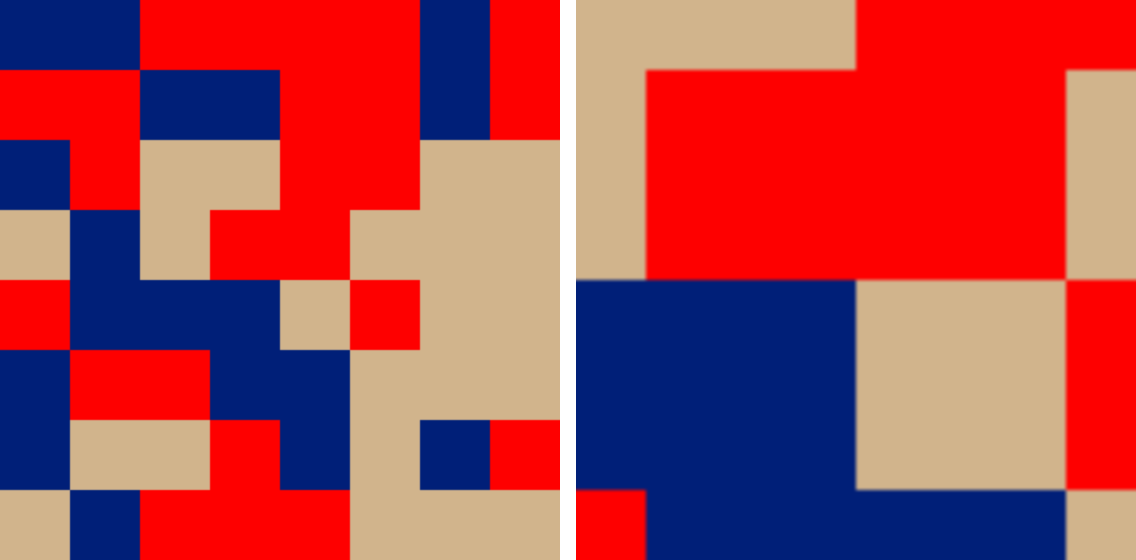
Left, the full canvas; right, a detail of the centre.
A Shadertoy shader for this pattern:

```glsl
// Draws an eight by eight board of flat red, tan and navy squares in random order.

const int GRID = 8;              // squares along each side
const float RED_COUNT = 24.0;    // red squares on the board
const float TAN_COUNT = 22.0;    // tan squares, the rest are navy
const float EDGE_WIDTH = 0.032;  // softness of borders, in squares

const vec3 RED = vec3(0.995, 0.0, 0.0);
const vec3 TAN = vec3(0.82, 0.705, 0.55);
const vec3 NAVY = vec3(0.0, 0.12, 0.47);

// Bijective integer scramble, so no two squares share a value.
uint scramble(uint n) {
    n = (n + 17u) * 0x9E3779B1u;
    n = (n ^ (n >> 15)) * 0x85EBCA6Bu;
    n = (n ^ (n >> 13)) * 0xC2B2AE35u;
    return n ^ (n >> 16);
}

// Position of a square in the shuffled order of all squares.
float shuffledRank(int index) {
    uint own = scramble(uint(index));
    float rank = 0.0;
    for (int i = 0; i < GRID * GRID; i++) {
        rank += scramble(uint(i)) < own ? 1.0 : 0.0;
    }
    return rank;
}

// Dealing colours by rank keeps their shares exact.
vec3 squareColor(ivec2 cell) {
    cell = clamp(cell, ivec2(0), ivec2(GRID - 1));
    float rank = shuffledRank(cell.y * GRID + cell.x);
    if (rank < RED_COUNT) return RED;
    return rank < RED_COUNT + TAN_COUNT ? TAN : NAVY;
}

// Blends the four squares around the nearest grid corner.
vec3 board(vec2 p, vec2 softness) {
    vec2 corner = floor(p + 0.5);
    vec2 blend = smoothstep(-0.5 * softness, 0.5 * softness, p - corner);
    ivec2 cell = ivec2(corner);
    vec3 lower = mix(squareColor(cell - ivec2(1, 1)), squareColor(cell - ivec2(0, 1)), blend.x);
    vec3 upper = mix(squareColor(cell - ivec2(1, 0)), squareColor(cell), blend.x);
    return mix(lower, upper, blend.y);
}

void mainImage(out vec4 fragColor, in vec2 fragCoord) {
    vec2 scale = float(GRID) / iResolution.xy;
    vec2 softness = max(vec2(EDGE_WIDTH), 1.5 * scale);
    fragColor = vec4(board(fragCoord * scale, softness), 1.0);
}
```
